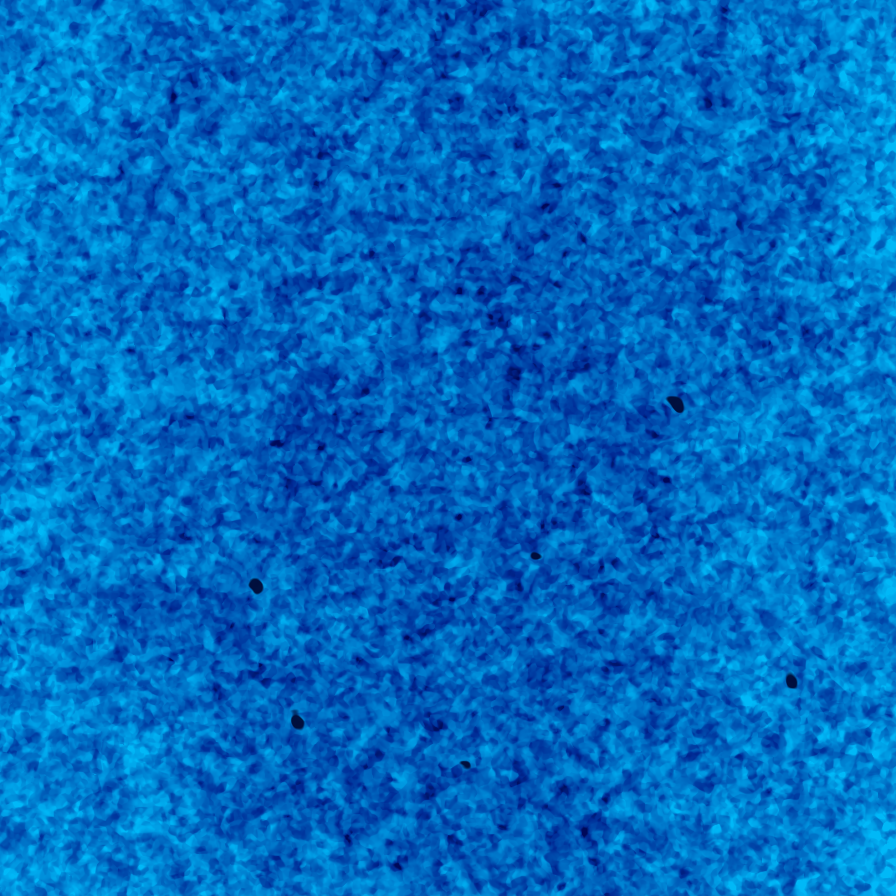
Write a Shadertoy shader that draws this texture.

```glsl
// Blue mineral surface: soft, randomly turned grains in three sizes, with pale
// angular flakes, dark specks and a few deep pits. The tone is a sum of these
// layers, brightening toward the sides, and is mapped onto a navy to azure ramp.

#define BASE_TONE 0.355
#define SIDE_GLOW 0.15
#define END_GLOW 0.04
#define COARSE_GRAIN 0.22
#define MEDIUM_GRAIN 0.31
#define FINE_GRAIN 0.19
#define BLOTCH 0.12
#define FLAKE_LIGHT 0.075
#define SPECK_DARK 0.16
#define PIT_COUNT 6

vec4 hash4(vec2 p) {
    vec4 h = fract(p.xyxy * vec4(0.1031, 0.1030, 0.0973, 0.1099));
    h += dot(h, h.wzxy + 33.33);
    return fract((h.xxyz + h.yzzw) * h.zywx);
}

mat2 turn(float angle) {
    float c = cos(angle), s = sin(angle);
    return mat2(c, -s, s, c);
}

// Smooth value noise, centred on zero
float valueNoise(vec2 p) {
    vec2 cell = floor(p), f = fract(p);
    f = f * f * (3.0 - 2.0 * f);
    float low = mix(hash4(cell).x, hash4(cell + vec2(1, 0)).x, f.x);
    float high = mix(hash4(cell + vec2(0, 1)).x, hash4(cell + vec2(1, 1)).x, f.x);
    return mix(low, high, f.y) - 0.5;
}

// Soft Voronoi with a stretched, turned metric per grain, centred on zero
float grains(vec2 p, float sharpness) {
    vec2 cell = floor(p);
    float toneSum = 0.0, weightSum = 0.0;
    for (int y = -1; y <= 1; y++)
    for (int x = -1; x <= 1; x++) {
        vec2 site = cell + vec2(x, y);
        vec4 h = hash4(site);
        vec2 d = turn(h.z * 3.1416) * (p - site - h.xy);
        d *= vec2(1.5, 0.8);
        float weight = exp(-sharpness * dot(d, d));
        toneSum += weight * h.w;
        weightSum += weight;
    }
    return toneSum / weightSum - 0.5;
}

// Coverage of scattered angular chips; share is the fraction of filled cells
float chips(vec2 p, float share, float size, float softness) {
    vec2 cell = floor(p);
    float cover = 0.0;
    for (int y = -1; y <= 1; y++)
    for (int x = -1; x <= 1; x++) {
        vec2 site = cell + vec2(x, y);
        vec4 h = hash4(site);
        vec4 shape = hash4(site + 71.0);
        vec2 d = turn(h.z * 6.2832) * (p - site - h.xy);
        d.y *= 1.0 + shape.x;
        float edge = max(abs(d.x), abs(d.y));
        edge = max(edge, dot(d, vec2(0.7, 0.5 + 0.4 * shape.y)));
        edge = max(edge, -dot(d, vec2(0.5 + 0.4 * shape.z, 0.7)));
        float radius = size * (0.5 + 0.5 * shape.w);
        float chip = 1.0 - smoothstep(radius - softness, radius + softness, edge);
        cover = max(cover, chip * step(h.w, share));
    }
    return cover;
}

// Few deep holes of uneven size and outline
float pits(vec2 p) {
    float cover = 0.0;
    for (int i = 0; i < PIT_COUNT; i++) {
        vec4 h = hash4(vec2(float(i) * 3.7 + 5.0, 19.0));
        vec2 d = turn(h.z * 3.1416) * (p - mix(vec2(0.08), vec2(0.92), h.xy));
        d.y *= 1.5;
        float outline = length(d) + 0.007 * valueNoise(p * 130.0);
        float radius = mix(0.004, 0.011, h.w);
        cover = max(cover, 1.0 - smoothstep(radius - 0.002, radius + 0.002, outline));
    }
    return cover;
}

void mainImage(out vec4 fragColor, in vec2 fragCoord) {
    vec2 uv = fragCoord / iResolution.xy;
    vec2 p = fragCoord / iResolution.y;
    vec2 warped = p + 0.006 * vec2(valueNoise(p * 50.0), valueNoise(p * 50.0 + 90.0));

    // Broad light: brighter sides, cloudy middle
    vec2 fromCentre = abs(2.0 * uv - 1.0);
    float tone = BASE_TONE + SIDE_GLOW * fromCentre.x * fromCentre.x
               + END_GLOW * fromCentre.y * fromCentre.y;
    tone += BLOTCH * (0.5 * valueNoise(p * 6.0 + 31.0) + 0.7 * valueNoise(p * 19.0 + 57.0));

    // Grain, calmer inside the pale flakes
    float flake = chips(warped * 30.0 + 13.0, 0.22, 0.42, 0.09);
    float grain = COARSE_GRAIN * grains(warped * 58.0 + 7.0, 7.0)
                + MEDIUM_GRAIN * grains(warped * 112.0 + 211.0, 6.0)
                + FINE_GRAIN * grains(p * 175.0 + 403.0, 5.0);
    tone += grain * (1.0 - 0.4 * flake) + FLAKE_LIGHT * flake;

    // Dark specks and pits
    tone -= SPECK_DARK * chips(warped * 64.0 + 301.0, 0.05, 0.38, 0.16);
    float pit = pits(warped);
    tone = clamp(tone, 0.03, 0.72);

    // Navy to azure ramp
    vec3 colour = vec3(0.0, tone, 0.47 + 0.69 * tone);
    colour.b *= mix(0.72, 1.0, smoothstep(0.03, 0.18, tone));
    colour = mix(colour, vec3(0.0, 0.03, 0.2), 0.93 * pit);
    fragColor = vec4(colour, 1.0);
}
```
